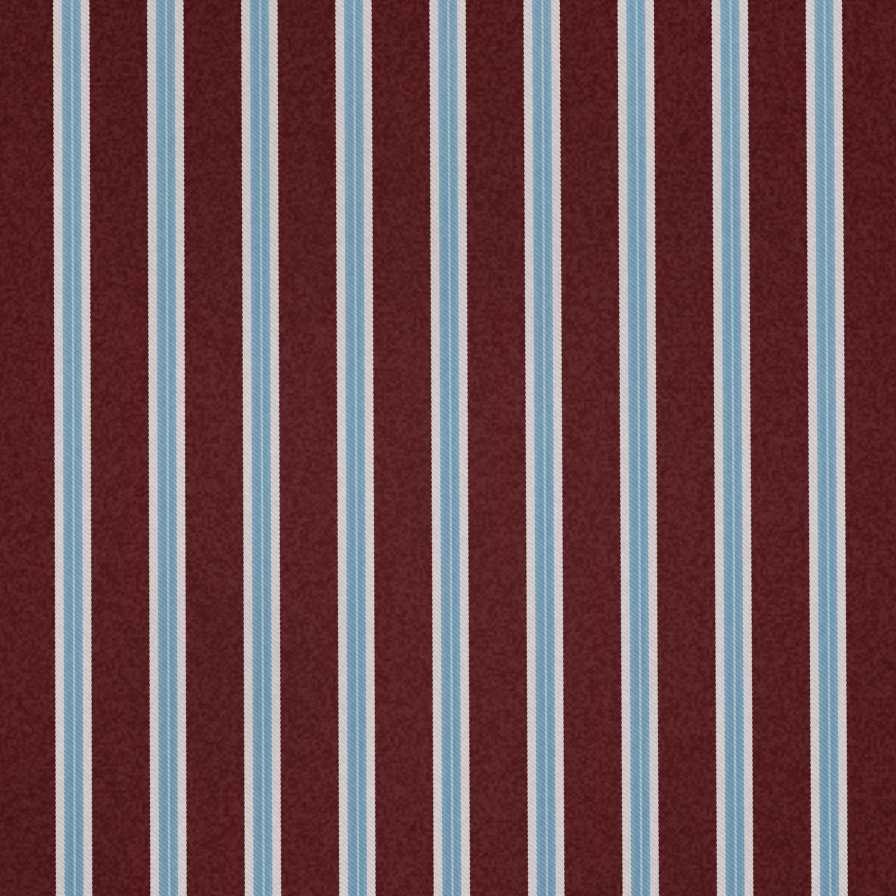
A Shadertoy shader for this pattern:

```glsl
// Woven maroon cloth with nine slim vertical stripes: white bands around a pale
// blue core split by a fine light thread. Stripes repeat with fract and lean a
// little; twill ridges, serrated edges and value noise give the woven surface.

const float TWILL_COUNT = 190.0;   // diagonal ridges per canvas height
const float GRAIN_COUNT = 300.0;   // yarn specks per canvas height
const float STRIPE_HALF = 0.0203;
const float CORE_HALF = 0.0106;
const float THREAD_HALF = 0.0013;

const vec3 MAROON_DARK = vec3(0.285, 0.075, 0.085);
const vec3 MAROON_LIGHT = vec3(0.385, 0.170, 0.180);
const vec3 WHITE_YARN = vec3(0.815, 0.785, 0.785);
const vec3 BLUE_DARK = vec3(0.385, 0.530, 0.625);
const vec3 BLUE_LIGHT = vec3(0.560, 0.690, 0.760);
const vec3 THREAD_PALE = vec3(0.680, 0.770, 0.810);

float hash21(vec2 p) {
    vec3 q = fract(vec3(p.xyx) * 0.1031);
    q += dot(q, q.yzx + 33.33);
    return fract((q.x + q.y) * q.z);
}

float valueNoise(vec2 p) {
    vec2 cell = floor(p);
    vec2 f = fract(p);
    f = f * f * (3.0 - 2.0 * f);
    float low = mix(hash21(cell), hash21(cell + vec2(1.0, 0.0)), f.x);
    float high = mix(hash21(cell + vec2(0.0, 1.0)), hash21(cell + 1.0), f.x);
    return mix(low, high, f.y);
}

// Coverage of a vertical band, softened by one pixel
float band(float offset, float halfWidth, float pixel) {
    return 1.0 - smoothstep(-pixel, pixel, abs(offset) - halfWidth);
}

// Diagonal ridge wave in 0..1
float twill(vec2 p, float count) {
    return 0.5 + 0.5 * sin(6.2832 * count * (p.y + 0.8 * p.x));
}

// Signed distance to the nearest stripe centre; spacing widens towards the bottom
float stripeOffset(vec2 p) {
    float firstCentre = mix(0.0827, 0.0795, p.y);
    float pitch = mix(0.1054, 0.1050, p.y);
    return (fract((p.x - firstCentre) / pitch + 0.5) - 0.5) * pitch;
}

vec3 maroonCloth(vec2 p, float grain) {
    float fineGrain = valueNoise(p * GRAIN_COUNT * 1.7 + 41.0);
    float glow = 1.0 - smoothstep(0.1, 0.75, length(p - vec2(0.5, 0.42)));
    float tone = 0.47 + 0.75 * (grain - 0.5) + 0.4 * (fineGrain - 0.5);
    tone += 0.3 * (glow - 0.5);
    return mix(MAROON_DARK, MAROON_LIGHT, clamp(tone, -0.2, 1.2));
}

vec3 blueCore(vec2 p, float offset, float ridge, float grain, float pixel) {
    // Mirrored shading keeps the two halves darkest beside the thread
    float rim = smoothstep(0.004, CORE_HALF, abs(offset));
    float tone = 0.12 + 0.38 * ridge + 0.25 * rim + 0.25 * (grain - 0.5);
    vec3 colour = mix(BLUE_DARK, BLUE_LIGHT, tone + 0.15 * p.y);
    float thread = band(offset - 0.0008, THREAD_HALF, pixel);
    return mix(colour, THREAD_PALE, thread * (0.55 + 0.4 * ridge));
}

void mainImage(out vec4 fragColor, in vec2 fragCoord) {
    vec2 p = fragCoord / iResolution.xy;
    float pixel = 0.75 / iResolution.y;

    float grain = valueNoise(p * GRAIN_COUNT);
    float ridge = twill(p, TWILL_COUNT);
    float offset = stripeOffset(p);

    // Each yarn crossing nudges the stripe edge
    float serration = 0.0006 * (twill(vec2(0.0, p.y), TWILL_COUNT) - 0.5);

    vec3 colour = maroonCloth(p, grain);

    // White bands
    vec3 white = WHITE_YARN * (0.955 + 0.07 * ridge + 0.05 * (grain - 0.5));
    colour = mix(colour, white, band(offset, STRIPE_HALF + serration, pixel));

    // Blue core with its light thread
    vec3 blue = blueCore(p, offset, ridge, grain, pixel);
    colour = mix(colour, blue, band(offset, CORE_HALF - serration, pixel));

    // Broad uneven light over the cloth
    colour *= 0.98 + 0.04 * valueNoise(p * 4.0);
    fragColor = vec4(colour, 1.0);
}
```
